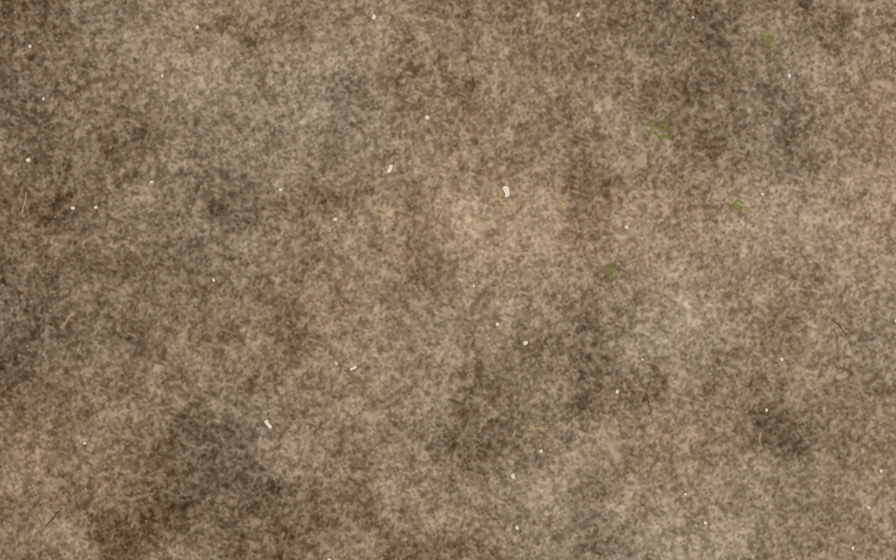
Write a WebGL 2 fragment shader that draws this texture.

```glsl
#version 300 es
precision highp float;
precision highp int;
// Worn, dry ground seen from above: layered value noise gives soft stains and
// sandy grain; hashed cells scatter grit, pale chips, pits, straw and twigs.
// A few grass tufts are built from short blades fanned around a centre.

uniform vec2 u_resolution;
out vec4 fragColor;

// Lengths are in canvas heights, frequencies in cells per canvas height.
const vec3 EARTH = vec3(0.535, 0.456, 0.362);
const vec3 TONE_TINT = vec3(1.0, 0.97, 0.90);
const vec3 RUST_SHIFT = vec3(0.026, 0.0, -0.022);
const vec3 CHIP = vec3(0.90, 0.87, 0.81);
const vec3 PEBBLE = vec3(0.70, 0.61, 0.49);
const vec3 STRAW = vec3(0.72, 0.60, 0.42);
const vec3 TWIG = vec3(0.25, 0.20, 0.15);
const vec3 GRASS = vec3(0.42, 0.44, 0.20);
const float STAIN_FREQ = 3.3;
const float STAIN_AMP = 0.090;
const float BLOTCH_FREQ = 9.5;
const float BLOTCH_DEPTH = 0.080;
const float COARSE_GRAIN_FREQ = 112.0;
const float COARSE_GRAIN_AMP = 0.155;
const float FINE_GRAIN_FREQ = 215.0;
const float FINE_GRAIN_AMP = 0.195;
const vec2 LIGHT_CENTRE = vec2(0.66, 0.42);
const float LIGHT_AMP = 0.095;
const vec2 TUFT_CENTRE = vec2(1.175, 0.775);
const int TUFTS = 4;
const int BLADES = 9;
const mat2 TURN = mat2(0.8, 0.6, -0.6, 0.8);
const mat2 HALF_TURN = mat2(0.9487, 0.3162, -0.3162, 0.9487);

// Integer hash of a cell and a layer seed, three values in 0..1.
vec3 hash3(ivec2 cell, int seed) {
    uvec3 v = uvec3(ivec3(cell, seed)) * 1664525u + 1013904223u;
    v.x += v.y * v.z; v.y += v.z * v.x; v.z += v.x * v.y;
    v ^= v >> 16u;
    v.x += v.y * v.z; v.y += v.z * v.x; v.z += v.x * v.y;
    return vec3(v >> 8u) / 16777216.0;
}

// Value noise centred on zero.
float noise(vec2 p, int seed) {
    ivec2 c = ivec2(floor(p));
    vec2 f = fract(p);
    f = f * f * (3.0 - 2.0 * f);
    float low = mix(hash3(c, seed).x, hash3(c + ivec2(1, 0), seed).x, f.x);
    float high = mix(hash3(c + ivec2(0, 1), seed).x, hash3(c + ivec2(1, 1), seed).x, f.x);
    return mix(low, high, f.y) - 0.5;
}

float stains(vec2 p) {
    float sum = 0.0, amp = 1.0;
    p *= STAIN_FREQ;
    for (int i = 0; i < 5; i++) {
        sum += amp * noise(p, 10 + i);
        p = TURN * p * 2.1;
        amp *= 0.92;
    }
    return sum;
}

// Coverage of a round-ended stroke centred on the origin.
float stroke(vec2 p, float angle, float halfLength, float radius) {
    vec2 dir = vec2(cos(angle), sin(angle));
    float d = length(p - dir * clamp(dot(p, dir), -halfLength, halfLength)) - radius;
    float soft = 0.8 / u_resolution.y;
    return 1.0 - smoothstep(-soft, soft, d);
}

// Strokes of random place, angle and size, at most one per cell.
float scatter(vec2 p, float freq, float chance, float halfLength, float radius, int seed) {
    ivec2 home = ivec2(floor(p * freq));
    float cover = 0.0;
    for (int y = -1; y <= 1; y++)
    for (int x = -1; x <= 1; x++) {
        ivec2 cell = home + ivec2(x, y);
        vec3 place = hash3(cell, seed), form = hash3(cell, seed + 1);
        if (place.z > chance) continue;
        float size = mix(0.55, 1.2, form.y);
        vec2 q = p - (vec2(cell) + place.xy) / freq;
        cover = max(cover, stroke(q, form.x * 6.283, halfLength * size, radius * size));
    }
    return cover;
}

float grass(vec2 p) {
    float cover = 0.0;
    for (int t = 0; t < TUFTS; t++) {
        vec2 shift = (hash3(ivec2(t, 7), 80).xy - 0.5) * 0.75;
        vec2 centre = TUFT_CENTRE + (t == 0 ? vec2(0.0) : shift);
        float size = t == 0 ? 1.0 : 0.55;
        for (int b = 0; b < BLADES; b++) {
            vec3 h = hash3(ivec2(t, b), 81);
            vec2 root = centre + (h.xy - 0.5) * 0.036 * size;
            cover = max(cover, stroke(p - root, h.z * 6.283, 0.009 * size, 0.0018));
        }
    }
    return cover;
}

void main() {
    vec2 p = gl_FragCoord.xy / u_resolution.y;
    vec2 uv = gl_FragCoord.xy / u_resolution;

    // Broad light, stains and damp blotches
    vec2 away = (uv - LIGHT_CENTRE) * vec2(1.7, 1.5);
    float tone = LIGHT_AMP * (exp(-dot(away, away) * 1.6) - 0.48);
    tone += STAIN_AMP * stains(p);
    vec2 ragged = p + 0.022 * vec2(noise(p * 45.0, 20), noise(p * 45.0, 21));
    float blotch = smoothstep(0.10, 0.36, noise(ragged * BLOTCH_FREQ, 22));
    tone -= BLOTCH_DEPTH * (blotch - 0.17);

    // Sandy grain
    tone += COARSE_GRAIN_AMP * noise(TURN * p * COARSE_GRAIN_FREQ, 30);
    tone += FINE_GRAIN_AMP * noise(HALF_TURN * p * FINE_GRAIN_FREQ, 31);
    float rust = noise(p * 5.0, 40) + 0.9 * noise(TURN * p * 140.0, 41);
    vec3 col = EARTH + tone * TONE_TINT + rust * RUST_SHIFT;

    // Pits, twigs and grit
    vec2 rough = p + 0.004 * vec2(noise(p * 110.0, 50), noise(p * 110.0, 51));
    col = mix(col, TWIG, 0.50 * scatter(rough, 3.0, 0.20, 0.002, 0.011, 52));
    col = mix(col, TWIG, 0.60 * scatter(rough, 4.0, 0.14, 0.017, 0.0015, 54));
    col = mix(col, TWIG, 0.40 * scatter(p, 38.0, 0.14, 0.001, 0.0017, 56));
    col = mix(col, PEBBLE, 0.60 * scatter(p, 38.0, 0.12, 0.0005, 0.0022, 58));

    // Straw, grass, pebbles and pale chips
    col = mix(col, STRAW, 0.70 * scatter(rough, 5.0, 0.22, 0.014, 0.0015, 60));
    col = mix(col, GRASS, 0.70 * grass(p));
    col = mix(col, PEBBLE, 0.80 * scatter(rough, 4.0, 0.20, 0.003, 0.0070, 62));
    col = mix(col, CHIP, 0.85 * scatter(p, 13.0, 0.13, 0.0008, 0.0029, 64));
    col = mix(col, CHIP, 0.90 * scatter(rough, 5.0, 0.18, 0.005, 0.0042, 66));

    fragColor = vec4(clamp(col, 0.0, 1.0), 1.0);
}
```
